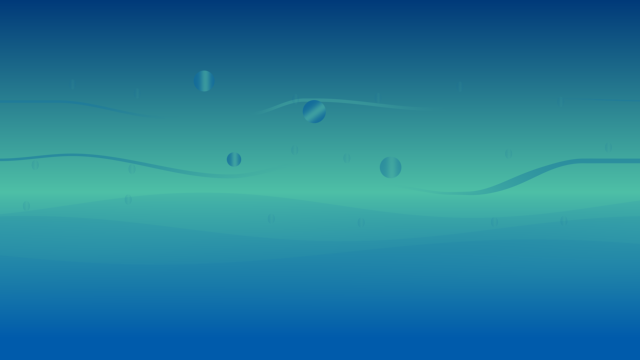
Give the GLSL for this background, as a Shadertoy shader.

```glsl
// A calm underwater backdrop: a two-part vertical gradient with a bright horizon,
// thin flowing ribbons, faint swells and glassy bubbles.
// Ribbons are sums of smooth bends; bubbles are shaded circle distance fields.

const vec3 TOP_COLOR     = vec3(0.00, 0.225, 0.475);
const vec3 HORIZON_COLOR = vec3(0.305, 0.75, 0.65);
const vec3 BOTTOM_COLOR  = vec3(0.00, 0.355, 0.67);
const vec3 RIBBON_BLUE   = vec3(0.10, 0.47, 0.62);
const vec3 RIBBON_LIGHT  = vec3(0.30, 0.70, 0.65);
const vec3 BUBBLE_EDGE   = vec3(0.07, 0.42, 0.61);
const vec3 BUBBLE_SHINE  = vec3(0.24, 0.62, 0.63);

const float HORIZON_Y    = 0.466;
const float FLOOR_Y      = 0.06;
const float SWELL_ALPHA  = 0.07;
const int   SWELL_COUNT  = 3;
const vec2  SPECK_CELL   = vec2(0.296, 0.16);
const float SPECK_RADIUS = 0.014;
const float SPECK_ALPHA  = 0.13;

// Sine-free hash giving two values in 0..1
vec2 hash22(vec2 p) {
    vec3 q = fract(p.xyx * vec3(0.1031, 0.1030, 0.0973));
    q += dot(q, q.yzx + 33.33);
    return fract((q.xx + q.yz) * q.zy);
}

// Smooth change of height between two x positions
float bend(float x, float from, float to, float rise) {
    return rise * smoothstep(from, to, x);
}

// Fades in and out along x; span holds start, full, full, end
float along(float x, vec4 span) {
    return smoothstep(span.x, span.y, x) * (1.0 - smoothstep(span.z, span.w, x));
}

// Soft-edged band around a centre line
float ribbon(float y, float centre, float halfWidth, float soft) {
    return 1.0 - smoothstep(halfWidth - soft, halfWidth + soft, abs(y - centre));
}

vec3 background(float y) {
    float above = clamp((y - HORIZON_Y) / (1.0 - HORIZON_Y), 0.0, 1.0);
    float below = clamp((HORIZON_Y - y) / (HORIZON_Y - FLOOR_Y), 0.0, 1.0);
    vec3 upper = mix(HORIZON_COLOR, TOP_COLOR, above);
    vec3 lower = mix(HORIZON_COLOR, BOTTOM_COLOR, pow(below, 0.87));
    return y > HORIZON_Y ? upper : lower;
}

// Broad translucent swells under the horizon
vec3 addSwells(vec3 color, vec2 p, float soft) {
    for (int i = 0; i < SWELL_COUNT; i++) {
        float k = float(i);
        float crest = 0.43 - 0.065 * k + 0.035 * sin(p.x * (4.2 - 0.6 * k) - 0.8 + 2.1 * k);
        float depth = crest - p.y;
        float cover = smoothstep(-soft, soft, depth) * (1.0 - smoothstep(0.0, 0.16, depth));
        color = mix(color, BOTTOM_COLOR, SWELL_ALPHA * cover);
    }
    return color;
}

vec3 addRibbons(vec3 color, vec2 p, float soft) {
    float x = p.x;
    // Upper left strand
    float line = 0.718 - bend(x, 0.16, 0.46, 0.044);
    float cover = ribbon(p.y, line, 0.0035, soft) * along(x, vec4(-1.0, -0.5, 0.2, 0.50));
    color = mix(color, RIBBON_BLUE, 0.6 * cover);
    // Upper middle, pale strand
    line = 0.683 + bend(x, 0.69, 0.845, 0.039) - bend(x, 0.88, 1.2, 0.025);
    cover = ribbon(p.y, line, 0.0045, soft) * along(x, vec4(0.69, 0.80, 0.95, 1.26));
    color = mix(color, RIBBON_LIGHT, 0.4 * cover);
    // Upper right strand
    line = 0.727 - bend(x, 1.5, 1.8, 0.007);
    cover = ribbon(p.y, line, 0.002, soft) * smoothstep(1.5, 1.75, x);
    color = mix(color, RIBBON_BLUE, 0.5 * cover);
    // Middle left strand, rising into a faint arch
    line = 0.556 + bend(x, 0.0, 0.2, 0.014) - bend(x, 0.2, 0.637, 0.060)
         + bend(x, 0.637, 0.92, 0.050);
    cover = ribbon(p.y, line, 0.0035 + bend(x, 0.2, 0.55, 0.002), soft)
          * along(x, vec4(-1.0, -0.5, 0.15, 0.85));
    color = mix(color, RIBBON_BLUE, 0.6 * cover);
    // Middle right strand, swollen on its slope
    line = 0.486 - bend(x, 1.06, 1.25, 0.023) + bend(x, 1.30, 1.62, 0.090);
    float swell = exp(-pow((x - 1.44) / 0.10, 2.0));
    cover = ribbon(p.y, line, 0.0035 + 0.009 * swell + bend(x, 1.5, 1.65, 0.003), soft);
    return mix(color, RIBBON_BLUE, cover * smoothstep(1.05, 1.6, x) * 0.55);
}

// Disc with a bright stripe across the given axis
vec3 addBubble(vec3 color, vec2 offset, float radius, vec2 axis, float alpha, float soft) {
    float cover = 1.0 - smoothstep(-soft, soft, length(offset) - radius);
    float across = dot(offset, axis) / radius;
    float shine = exp(-pow((across - 0.12) / 0.48, 2.0));
    return mix(color, mix(BUBBLE_EDGE, BUBBLE_SHINE, shine), alpha * cover);
}

// Very faint narrow bubbles on a jittered grid
vec3 addSpecks(vec3 color, vec2 p, float soft) {
    vec2 cell = floor(p / SPECK_CELL);
    vec2 centre = (cell + 0.2 + 0.6 * hash22(cell + 7.0)) * SPECK_CELL;
    float band = step(2.0, cell.y) * step(cell.y, 4.0);
    vec2 offset = (p - centre) * vec2(1.4, 1.0);
    return addBubble(color, offset, SPECK_RADIUS, vec2(1, 0), SPECK_ALPHA * band, soft);
}

void mainImage(out vec4 fragColor, in vec2 fragCoord) {
    vec2 p = fragCoord / iResolution.y;
    float soft = 0.8 / iResolution.y;
    vec3 color = background(p.y);
    color = addSwells(color, p, soft);
    color = addRibbons(color, p, soft);
    color = addSpecks(color, p, soft);
    color = addBubble(color, p - vec2(0.567, 0.775), 0.029, vec2(1, 0), 0.85, soft);
    color = addBubble(color, p - vec2(0.873, 0.690), 0.032, vec2(0.6, -0.8), 0.95, soft);
    color = addBubble(color, p - vec2(0.650, 0.557), 0.020, vec2(1, 0), 0.75, soft);
    color = addBubble(color, p - vec2(1.085, 0.535), 0.030, vec2(1, 0), 0.45, soft);
    fragColor = vec4(color, 1.0);
}
```
